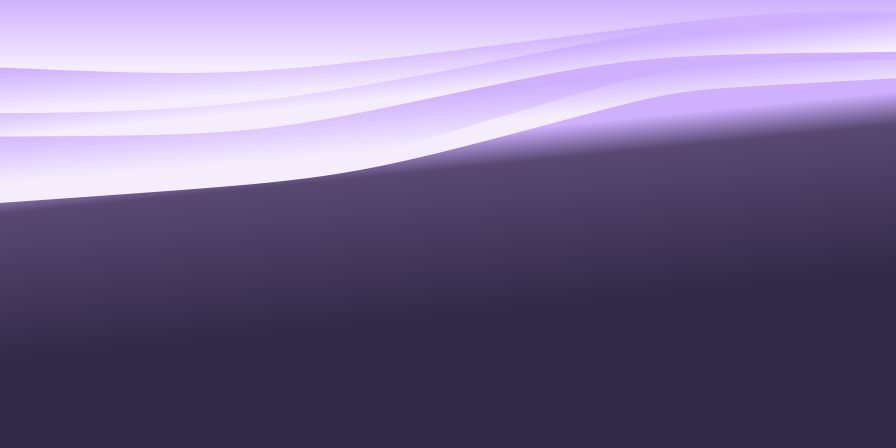
Write a Shadertoy shader that draws this background.

```glsl
// Pale lilac ribbons sweep over a dark violet ground.
// Each ribbon is a straight line softly bent twice, filled with a tilted
// two-colour gradient; ribbons are painted from back to front.

const vec3 LILAC  = vec3(0.81, 0.69, 1.00);
const vec3 PALE   = vec3(0.96, 0.93, 0.99);
const vec3 VIOLET = vec3(0.345, 0.285, 0.45);
const vec3 NIGHT  = vec3(0.20, 0.165, 0.285);

// Lines: height at the left side, slope.
// Bends: position, softness, change of slope.
// Fades: start height at the left side, slope, length downwards.
const vec2 LINE_A = vec2(0.849, -0.045);
const vec3 RISE_A = vec3(0.520, 0.117, 0.170);
const vec3 FALL_A = vec3(1.693, 0.065, -0.125);
const vec3 FADE_A = vec3(0.844, 0.065, 0.094);

const vec2 LINE_B = vec2(0.745, -0.010);
const vec3 RISE_B = vec3(0.495, 0.182, 0.210);
const vec3 FALL_B = vec3(1.680, 0.078, -0.220);
const vec3 FADE_B = vec3(0.766, 0.100, 0.073);

const vec2 LINE_C = vec2(0.695, 0.005);
const vec3 RISE_C = vec3(0.586, 0.104, 0.215);
const vec3 FALL_C = vec3(1.406, 0.104, -0.210);
const vec3 FADE_C = vec3(0.708, 0.085, 0.117);

const vec2 LINE_D = vec2(0.404, 0.300);
const vec3 RISE_D = vec3(0.0, 0.1, 0.0);
const vec3 FALL_D = vec3(1.497, 0.065, -0.270);
const vec3 FADE_D = vec3(0.719, 0.085, 0.083);

const vec2 LINE_GROUND = vec2(0.547, 0.070);
const vec3 RISE_GROUND = vec3(0.776, 0.104, 0.200);
const vec3 FALL_GROUND = vec3(1.505, 0.047, -0.215);
const vec3 GLOW_GROUND = vec3(0.596, 0.100, 0.073);
const vec3 FADE_GROUND = vec3(0.523, 0.100, 0.323);

const vec3 FADE_SKY = vec3(1.0, 0.0, 0.151);

// Smooth hinge: flat before the bend, a straight ramp after it
float softBend(float x, vec3 bend) {
    float d = x - bend.x;
    float ramp = max(d, 0.0) + bend.y * log(1.0 + exp(-abs(d) / bend.y));
    return bend.z * ramp;
}

// Coverage of the area below a bent line, smoothed over one pixel
float below(vec2 p, vec2 line, vec3 rise, vec3 fall) {
    float edge = line.x + line.y * p.x + softBend(p.x, rise) + softBend(p.x, fall);
    return clamp((edge - p.y) * iResolution.y + 0.5, 0.0, 1.0);
}

// Progress from 0 to 1 down a tilted gradient
float fade(vec2 p, vec3 ramp) {
    return clamp((ramp.x + ramp.y * p.x - p.y) / ramp.z, 0.0, 1.0);
}

vec3 ribbon(vec2 p, vec3 ramp) {
    return mix(LILAC, PALE, fade(p, ramp));
}

vec3 ground(vec2 p) {
    vec3 shade = mix(VIOLET, NIGHT, fade(p, FADE_GROUND));
    return mix(LILAC, shade, fade(p, GLOW_GROUND));
}

void mainImage(out vec4 fragColor, in vec2 fragCoord) {
    vec2 p = fragCoord / iResolution.y;

    // Ribbons from back to front
    vec3 color = ribbon(p, FADE_SKY);
    color = mix(color, ribbon(p, FADE_A), below(p, LINE_A, RISE_A, FALL_A));
    color = mix(color, ribbon(p, FADE_B), below(p, LINE_B, RISE_B, FALL_B));
    color = mix(color, ribbon(p, FADE_C), below(p, LINE_C, RISE_C, FALL_C));
    color = mix(color, ribbon(p, FADE_D), below(p, LINE_D, RISE_D, FALL_D));

    // Dark ground with a lilac glow under its rim
    color = mix(color, ground(p), below(p, LINE_GROUND, RISE_GROUND, FALL_GROUND));

    fragColor = vec4(color, 1.0);
}
```
